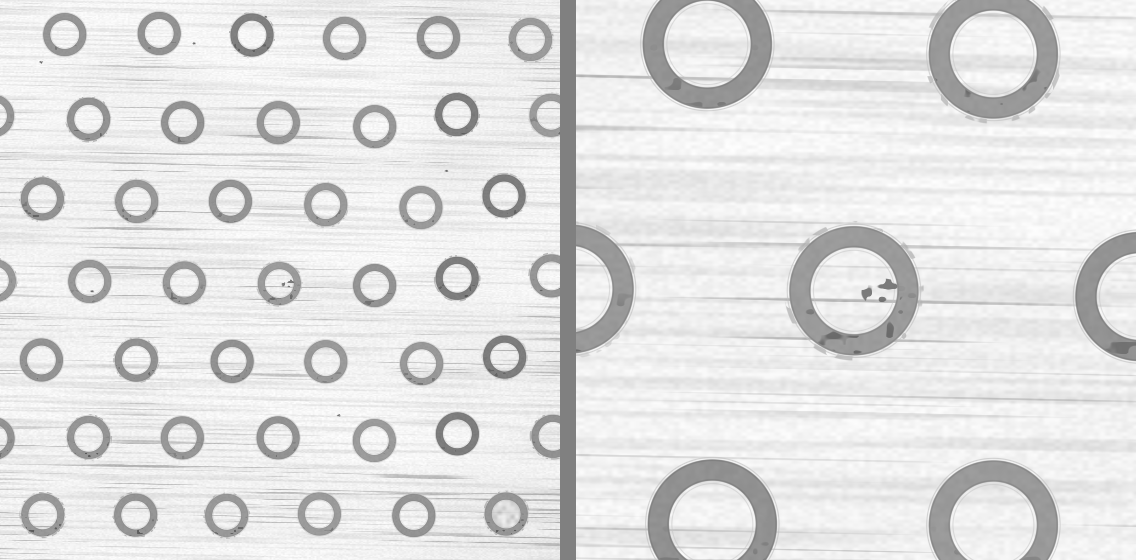
Left: the whole. Right: its middle third, enlarged.
Give the GLSL for this pattern, as a WebGL 2 fragment shader.

```glsl
#version 300 es
precision highp float;
uniform vec2 u_resolution;
out vec4 outColor;

const float ROWS = 7.0;
const float COLS = 7.0;
const float OUTER_RADIUS = 0.0385;
const float INNER_RADIUS = 0.0258;

float hash(vec2 p) {
  return fract(sin(dot(p, vec2(127.1, 311.7))) * 43758.5);
}

float noise(vec2 p) {
  vec2 cell = floor(p);
  vec2 f = fract(p);
  f = f * f * (3.0 - 2.0 * f);
  float low = mix(hash(cell), hash(cell + vec2(1.0, 0.0)), f.x);
  float high = mix(hash(cell + vec2(0.0, 1.0)), hash(cell + 1.0), f.x);
  return mix(low, high, f.y);
}

float cover(float dist, float px) {
  return 1.0 - smoothstep(-px, px, dist);
}

float hairline(float dist, float halfWidth, float px) {
  return cover(abs(dist) - halfWidth, px);
}

float isCell(vec2 id, vec2 target) {
  return 1.0 - step(0.5, distance(id, target));
}

// 1 for all rows but the top and bottom ones
float isMiddleRow(float row) {
  return step(0.5, row) * step(row, ROWS - 1.5);
}

// Last columns of the middle rows, beyond the seam
float isPastSeam(vec2 id) {
  return isMiddleRow(id.y) * step(4.5, id.x);
}

// Staggered rows that sag to the right and jump back at the seam
vec2 ringCenter(vec2 id) {
  float middle = isMiddleRow(id.y);
  float past = isPastSeam(id);
  float start = mix(0.074, -0.012, mod(id.y, 2.0)) + 0.043 * step(5.5, id.y);
  float x = start + id.x * mix(0.1663, 0.17, middle) - 0.022 * past;
  float y = 0.0807 + 0.1363 * id.y + 0.00116 * id.y * id.y;
  y += mix(-id.x * id.y * mix(0.0004, 0.0008, middle), 0.005, past);
  vec2 jitter = vec2(hash(id + 3.1), hash(id + 8.7)) - 0.5;
  return vec2(x, y) + 0.005 * jitter;
}

vec2 nearestRing(vec2 p) {
  vec2 best = vec2(0.0);
  float bestDist = 9.0;
  for (float row = 0.0; row < ROWS; row++) {
    for (float col = 0.0; col < COLS; col++) {
      vec2 id = vec2(col, row);
      float d = distance(p, ringCenter(id));
      if (d < bestDist) {
        bestDist = d;
        best = id;
      }
    }
  }
  return best;
}

// Brushed sheet: slightly tilted streaks, scratches and grain
float brushedTone(vec2 p) {
  vec2 q = vec2(p.x, p.y + 0.02 * p.x);
  float streak = smoothstep(0.4, 1.0, noise(q * vec2(5.0, 250.0)));
  float scratch = smoothstep(0.72, 0.95, noise(q * vec2(4.0, 390.0) + 17.0));
  float patches = smoothstep(0.25, 0.8, noise(q * vec2(4.0, 14.0) + 5.0));
  float grain = noise(p * vec2(300.0, 480.0)) - 0.5;
  float shade = smoothstep(0.7, 0.84, p.x) * noise(p * 4.0 + 2.0);
  float tone = 0.97 - 0.07 * streak - 0.17 * scratch * (0.25 + patches);
  return tone - 0.02 * patches - 0.03 * shade + 0.055 * grain;
}

// Sparse stray dots
float strayDots(vec2 p, float px) {
  vec2 cell = floor(p * 22.0);
  vec2 spot = 0.25 + 0.5 * vec2(hash(cell + 1.3), hash(cell + 6.4));
  float d = length((fract(p * 22.0) - spot) / 22.0 * vec2(0.7, 1.0));
  d += 0.0015 * (noise(p * 500.0) - 0.5);
  return cover(d - 0.0017, px) * step(0.978, hash(cell + 40.0));
}

float paintRing(float tone, vec2 p, vec2 id, float px) {
  vec2 q = p - ringCenter(id);
  float r = length(q);
  float wear = hash(id + 21.0);
  float band = max(r - OUTER_RADIUS, INNER_RADIUS - r);
  float body = mix(0.565, 0.61, hash(id + 12.0));
  body = mix(body, 0.49, isCell(id, vec2(5.0, id.y)) * isPastSeam(id));
  body = mix(body, 0.5, isCell(id, vec2(2.0, 6.0)));
  body += 0.03 * (noise(p * 350.0) - 0.5);

  // Cloudy filling of the worn ring and debris in the cracked one
  float cloud = isCell(id, vec2(5.0, 0.0)) * cover(r - INNER_RADIUS, px);
  tone = mix(tone, 0.74 + 0.2 * noise(p * 130.0), 0.85 * cloud);
  float clump = cover(length((q - vec2(0.017, -0.001)) * vec2(0.8, 1.2)) - 0.01, px);
  float debris = clump * isCell(id, vec2(3.0)) * smoothstep(0.5, 0.65, noise(p * 260.0));

  // Crumbs and fine outlines beside the band
  float crumbs = smoothstep(0.58, 0.72, noise(p * 210.0 + 9.0)) * smoothstep(0.35, 0.8, wear);
  tone = mix(tone, 0.68, crumbs * hairline(r - 0.0402, 0.0013, px));
  tone = mix(tone, 0.76, 0.75 * hairline(r - 0.0397, 0.0003, px));
  tone = mix(tone, 0.77, 0.6 * hairline(r - 0.0241, 0.0003, px));
  tone = mix(tone, body, cover(band, px));
  tone = mix(tone, body - 0.1, 0.6 * hairline(band + 0.0006, 0.0004, px));

  // Pits gather on the lower part
  float lower = smoothstep(0.012, -0.03, q.y) * (0.3 + 0.7 * wear);
  float pit = smoothstep(0.78, 0.88, noise(p * vec2(150.0, 210.0) + id * 7.0));
  tone = mix(tone, 0.35, pit * lower * cover(band + 0.001, px));
  return mix(tone, 0.4, 0.85 * debris);
}

void main() {
  vec2 p = gl_FragCoord.xy / u_resolution;
  float px = 0.8 / min(u_resolution.x, u_resolution.y);
  float tone = mix(brushedTone(p), 0.42, strayDots(p, px));
  tone = paintRing(tone, p, nearestRing(p), px);
  outColor = vec4(vec3(clamp(tone, 0.0, 1.0)), 1.0);
}
```
